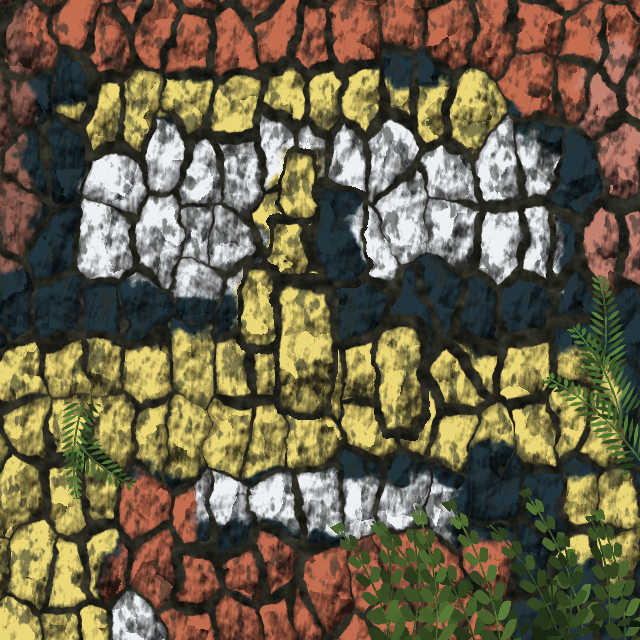
Reproduce this texture procedurally as a three.js fragment shader.

```glsl
// Dry stone wall painted in bands of red, yellow, white and navy, with ferns and leafy sprigs.
varying vec2 vUv;
const vec2 STONE = vec2(0.066, 0.105);
const vec3 NAVY = vec3(0.12, 0.19, 0.22), YELLOW = vec3(0.84, 0.77, 0.42), WHITE = vec3(0.85, 0.86, 0.87);
const vec3 RED = vec3(0.70, 0.39, 0.29), PINK = vec3(0.70, 0.46, 0.40);
const vec3 SOIL = vec3(0.15, 0.15, 0.12), GREY = vec3(0.30, 0.35, 0.31);

float hash(vec2 p) { return fract(sin(dot(p, vec2(127.1, 311.7))) * 43758.5453); }
float noise(vec2 p) {
  vec2 i = floor(p), f = fract(p);
  f = f * f * (3.0 - 2.0 * f);
  return mix(mix(hash(i), hash(i + vec2(1, 0)), f.x),
             mix(hash(i + vec2(0, 1)), hash(i + vec2(1, 1)), f.x), f.y);
}
float fbm(vec2 p) {
  float sum = 0.0, amp = 0.5;
  for (int i = 0; i < 5; i++, amp *= 0.5) {
    sum += amp * noise(p);
    p = mat2(1.6, 1.2, -1.2, 1.6) * p + 7.3;
  }
  return sum;
}
// Centre of the stone in one cell, in cell units
vec2 seed(vec2 cell) {
  return cell + 0.5 + (vec2(hash(cell), hash(cell + 41.7)) - 0.5) * vec2(0.85, 0.7);
}
// Voronoi stones: centre in xy, distance to the border in z
vec3 stones(vec2 p, vec2 size) {
  vec2 g = (p - vec2(0, 1)) / size, cell = floor(g), nearest = vec2(9.0);
  for (int k = 0; k < 9; k++) {
    vec2 s = seed(cell + vec2(k % 3 - 1, k / 3 - 1)) - g;
    if (dot(s, s) < dot(nearest, nearest)) nearest = s;
  }
  float edge = 9.0;
  for (int k = 0; k < 25; k++) {
    vec2 s = seed(cell + vec2(k % 5 - 2, k / 5 - 2)) - g, d = s - nearest;
    if (dot(d, d) > 0.0001) edge = min(edge, dot(0.5 * (s + nearest), normalize(d)));
  }
  return vec3((g + nearest) * size + vec2(0, 1), edge);
}
// Lays a single large angular stone over the others
vec3 boulder(vec3 rock, vec2 p, vec2 centre, vec2 extent) {
  vec2 q = (p - centre) / extent, a = q * q;
  float outer = pow(dot(a, a), 0.25);
  for (int i = 0; i < 7; i++) {
    float t = 0.9 * float(i) + 0.5 * hash(centre + float(i));
    outer = max(outer, 0.9 * dot(q, vec2(cos(t), sin(t))));
  }
  float edge = 0.6 * (1.0 - outer);
  return edge > -0.05 ? vec3(centre, edge) : rock;
}
float box(vec2 p, vec2 centre, vec2 extent) {
  vec2 d = abs(p - centre) - extent;
  return 1.0 - smoothstep(-0.004, 0.004, max(d.x, d.y));
}
// Paint regions; unpainted space between them stays navy
vec3 paint(vec2 p) {
  vec2 bow = p + vec2(0, 0.2 * (p.x - 0.46) * (p.x - 0.46));
  float topRed = 0.9 - 0.07 * smoothstep(0.74, 0.84, p.x);
  vec3 c = mix(NAVY, RED, smoothstep(-0.004, 0.004, p.y - topRed));
  c = mix(c, PINK, box(p, vec2(0.98, 0.73), vec2(0.065, 0.19)));
  c = mix(c, PINK * 0.75, box(p, vec2(0.0, 0.8), vec2(0.05, 0.25)));
  c = mix(c, YELLOW, box(bow, vec2(0.44, 0.84), vec2(0.34, 0.036)));
  c = mix(c, WHITE, box(bow, vec2(0.495, 0.69), vec2(0.385, 0.106)));
  c = mix(c, WHITE, box(p, vec2(0.27, 0.56), vec2(0.12, 0.018)));
  c = mix(c, NAVY, box(p, vec2(0.485, 0.61), vec2(0.06, 0.075)));
  c = mix(c, YELLOW, box(p, vec2(0.46, 0.65), vec2(0.033, 0.115)));
  c = mix(c, YELLOW, box(p, vec2(0.44, 0.48), vec2(0.075, 0.07)));
  c = mix(c, YELLOW, box(p, vec2(0.47, 0.37), vec2(0.5, 0.083)));
  c = mix(c, YELLOW, box(p, vec2(0.03, 0.18), vec2(0.13, 0.24)));
  c = mix(c, YELLOW, box(p, vec2(0.94, 0.18), vec2(0.07, 0.06)));
  c = mix(c, RED, box(p, vec2(0.52, 0.04), vec2(0.29, 0.105)));
  c = mix(c, WHITE, box(p, vec2(0.48, 0.212), vec2(0.23, 0.026)));
  c = mix(c, RED, box(p, vec2(0.235, 0.12), vec2(0.07, 0.11)));
  return mix(c, WHITE, box(p, vec2(0.22, 0.03), vec2(0.035, 0.04)));
}
// Draws a stem from root to tip with paired leaves
vec3 sprig(vec3 col, vec3 green, vec2 p, vec2 root, vec2 tip, float leaf, float gap) {
  vec2 axis = normalize(tip - root), q = p - root;
  float len = length(tip - root), u = dot(q, axis);
  float v = axis.x * q.y - axis.y * q.x + 0.25 * u * (1.0 - u / len);
  float s = abs(v), along = (u - 0.7 * s) / gap;
  float reach = leaf * (1.1 - 0.8 * clamp(u / len, 0.0, 1.0));
  float width = 0.4 * gap * sin(3.1416 * clamp(s / reach, 0.0, 1.0));
  float blade = smoothstep(0.0, 0.002, width - abs(fract(along) - 0.5) * gap);
  float cover = max(blade, 1.0 - smoothstep(0.0008, 0.0022, s)) * step(0.0, u) * step(u, len);
  return mix(col, green * (0.5 + 0.7 * hash(vec2(floor(along), sign(v)))), cover);
}
void main() {
  vec2 p = vUv, rough = vec2(fbm(p * 24.0), fbm(p * 24.0 + 19.0)) - 0.48, w = p + rough * 0.03;
  // Stones, with the large ones down the middle
  vec3 rock = stones(w, STONE);
  rock = boulder(rock, w, vec2(0.53, 0.63), vec2(0.042, 0.078));
  rock = boulder(rock, w, vec2(0.465, 0.71), vec2(0.028, 0.053));
  rock = boulder(rock, w, vec2(0.45, 0.61), vec2(0.032, 0.05));
  rock = boulder(rock, w, vec2(0.405, 0.515), vec2(0.032, 0.066));
  rock = boulder(rock, w, vec2(0.625, 0.41), vec2(0.042, 0.092));
  rock = boulder(rock, w, vec2(0.477, 0.455), vec2(0.048, 0.106));
  // Paint, worn away in patches
  vec3 col = paint(mix(p, rock.xy, 0.5) + rough * 0.04);
  float wear = smoothstep(0.53, 0.68, fbm(p * vec2(75.0, 42.0) + rock.xy * 90.0));
  col = mix(col, mix(col * 0.4, GREY, 0.35), wear * 0.75);
  // Chiselled facets and grain lit from the upper left
  vec2 f = w + rough * 0.02 + rock.yx, chip = STONE * vec2(0.5, 0.4);
  vec3 facet = stones(f, chip);
  float turn = 6.28 * hash(floor(facet.xy * 900.0));
  vec2 grain = p * vec2(56.0, 34.0) + rock.xy * 50.0, side = clamp((p - rock.xy) / STONE, -0.7, 0.7);
  float light = 0.97 + 2.3 * (fbm(grain) - fbm(grain + vec2(-0.14, 0.22))) + dot(side, vec2(-0.2, 0.25));
  light += 0.25 * sin(turn * 3.0) + 0.3 * dot((f - facet.xy) / chip, vec2(cos(turn), sin(turn)));
  col *= clamp(light * (0.65 + 0.35 * smoothstep(0.03, 0.18, rock.z)), 0.22, 1.1);
  // Shadowed, earthy gaps
  float gap = mix(-0.01, 0.13, noise(p * 13.0));
  col = mix(SOIL * (0.1 + 1.8 * fbm(p * 70.0)), col, smoothstep(gap - 0.015, gap + 0.025, rock.z));
  // Ferns at both sides, then leafy sprigs in the lower right corner
  vec3 fern = vec3(0.3, 0.45, 0.2);
  col = sprig(col, fern, p, vec2(0.12, 0.31), vec2(0.21, 0.24), 0.035, 0.011);
  col = sprig(col, fern, p, vec2(0.13, 0.37), vec2(0.12, 0.22), 0.03, 0.011);
  for (float i = 0.0; i < 3.0; i++)
    col = sprig(col, fern, p, vec2(0.94 + 0.03 * i, 0.42 - 0.07 * i), vec2(0.935 - 0.04 * i, 0.57 - 0.08 * i), 0.04, 0.012);
  for (float k = 0.0; k < 15.0; k++) {
    float b = hash(vec2(k, 8.0)), x = 0.6 + 0.44 * fract(k * 0.618);
    vec2 root = vec2(x, 0.1 * hash(vec2(k, 3.0)) * (x - 0.5) - 0.02);
    vec2 tip = root + vec2(-0.13 + 0.15 * hash(vec2(k, 5.0)), 0.1 + 0.14 * b);
    col = sprig(col, mix(vec3(0.13, 0.21, 0.09), vec3(0.31, 0.42, 0.19), b), p, root, tip, 0.034, 0.032);
  }
  gl_FragColor = vec4(col, 1.0);
}
```
